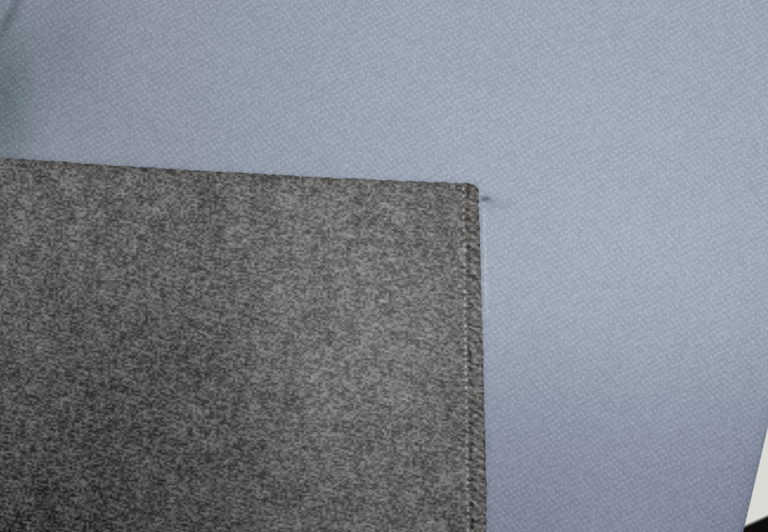
Give the GLSL for this texture, as a Shadertoy shader.

```glsl
float hash(vec2 p) {
    vec3 q = fract(p.xyx * vec3(0.1031, 0.1030, 0.0973));
    q += dot(q, q.yzx + 33.33);
    return fract((q.x + q.y) * q.z);
}

float noise(vec2 p) {
    vec2 i = floor(p), f = fract(p);
    f = f * f * (3.0 - 2.0 * f);
    return mix(mix(hash(i), hash(i + vec2(1, 0)), f.x),
               mix(hash(i + vec2(0, 1)), hash(i + vec2(1, 1)), f.x), f.y);
}

float fbm(vec2 p) {
    float sum = 0.0, gain = 0.5;
    for (int i = 0; i < 4; i++) {
        sum += gain * noise(p);
        p = mat2(1.6, 1.2, -1.2, 1.6) * p + 7.3;
        gain *= 0.5;
    }
    return sum / 0.9375;
}

// Soft elliptical spot, 1 at its centre
float glow(vec2 p, vec2 centre, vec2 radius) {
    vec2 d = (p - centre) / radius;
    return exp(-dot(d, d));
}

vec3 blueCloth(vec2 p) {
    vec3 col = mix(vec3(0.52, 0.55, 0.62), vec3(0.612, 0.652, 0.705), smoothstep(-0.05, 0.5, p.y));
    col += 0.025 * glow(p, vec2(1.14, 0.60), vec2(0.34, 0.32));
    col -= 0.03 * glow(p, vec2(0.95, 0.0), vec2(0.2, 0.25));
    col -= 0.03 * glow(p, vec2(1.42, 0.0), vec2(0.16, 0.3));
    col -= vec3(0.072, 0.08, 0.085) * smoothstep(0.85, 0.08, p.x);

    // Rumpled fold in the upper left
    col -= vec3(0.15, 0.13, 0.145) * glow(p, vec2(0.0, 0.82), vec2(0.065, 0.16));
    col -= 0.045 * glow(p, vec2(0.12, 0.92), vec2(0.07, 0.15));
    float crease = p.x - 0.03 + 0.5 * (0.99 - p.y);
    col -= 0.09 * exp(-pow(crease / 0.012, 2.0)) * smoothstep(0.90, 0.96, p.y);

    // Diagonal twill with broken, uneven threads
    float rib = sin(6.2832 * (85.0 * p.x + 72.0 * p.y + 0.5 * noise(p * 40.0)));
    float cross = sin(6.2832 * (48.0 * p.x - 92.0 * p.y + 0.5 * noise(p * 40.0 + 9.0)));
    col += 0.018 * rib * (0.7 + 0.6 * cross) + 0.012 * cross;
    col += 0.06 * (noise(p * 250.0) - 0.5) + 0.012 * (fbm(p * 9.0) - 0.5);
    return col;
}

vec3 greyWool(vec2 p) {
    float light = 0.36 + 0.095 * glow(p, vec2(0.70, 0.40), vec2(0.28, 0.36));
    light += 0.02 * glow(p, vec2(0.25, 0.56), vec2(0.35, 0.12));
    light -= 0.12 * glow(p, vec2(0.0, 0.0), vec2(0.55, 0.26));
    light -= 0.03 * glow(p, vec2(0.30, 0.32), vec2(0.20, 0.16));

    // Mottled fibres with a fine salt and pepper grain
    light += 0.07 * (fbm(p * vec2(20.0, 16.0)) - 0.5);
    light += 0.19 * (fbm(p * vec2(95.0, 115.0)) - 0.5);
    light += 0.21 * (noise(p * vec2(225.0, 280.0)) - 0.5);
    light += 0.016 * sin(6.2832 * (p.y * 98.0 + p.x * 30.0));
    return light * vec3(1.015, 1.0, 0.98);
}

// Overlocked border between the stitch line and the raw edge
vec3 seam(vec3 col, vec2 p, float inset) {
    float depth = max(inset, 0.0);
    float stitch = p.x - 0.880 + 0.014 * p.y;
    float band = smoothstep(0.002, 0.007, stitch);
    float loops = sin(6.2832 * (p.y * 58.0 + p.x * 38.0 + noise(p * 45.0)));
    col += band * (0.055 * loops + 0.005);
    col -= 0.08 * exp(-pow((stitch - 0.008) / 0.004, 2.0));
    float dash = smoothstep(-0.4, 0.5, sin(6.2832 * p.y * 78.0));
    col += 0.17 * dash * exp(-pow(stitch / 0.0026, 2.0));
    return col - 0.08 * exp(-depth / 0.004);
}

void mainImage(out vec4 fragColor, in vec2 fragCoord) {
    vec2 p = fragCoord / iResolution.y;
    float soft = max(0.002, 1.0 / iResolution.y);
    vec3 col = blueCloth(p);

    // White surface and dark gap beyond the lower right hem
    float hem = p.x - 1.397 - 0.235 * p.y;
    vec3 beyond = mix(vec3(0.06, 0.05, 0.045), vec3(0.85, 0.86, 0.83),
                      smoothstep(-0.004, 0.006, p.y - 0.008 - 0.45 * (p.x - 1.397)));
    col -= 0.08 * exp(-abs(hem) / 0.008) * smoothstep(0.30, 0.20, p.y);
    col = mix(col, beyond, smoothstep(-soft, soft, hem) * smoothstep(0.27, 0.22, p.y));
    col -= 0.25 * smoothstep(1.442, 1.449, p.x) * smoothstep(0.24, 0.30, p.y) * smoothstep(0.62, 0.52, p.y);

    // Folded wool panel with a faintly fuzzy outline
    float fuzz = 0.003 * (noise(p * 140.0) - 0.5);
    float top = 0.704 - 0.075 * p.x + 0.022 * p.x * p.x - p.y + fuzz;
    float inset = 0.915 - 0.016 * p.y - 0.014 * p.y * p.y - p.x + fuzz;
    float inside = min(top, inset);
    inside -= 0.005 * smoothstep(0.014, 0.0, max(top, inset));
    col -= 0.05 * exp(-max(-inside, 0.0) / 0.005);

    // Pale fibres along the raw edge
    col += 0.06 * exp(-pow((inset + 0.009) / 0.003, 2.0)) * smoothstep(0.64, 0.58, p.y) * smoothstep(0.35, 0.45, p.y);

    vec3 wool = seam(greyWool(p), p, inset);
    wool -= 0.08 * exp(-max(top, 0.0) / 0.006);
    col = mix(col, wool, smoothstep(-soft, soft, inside));

    // Loose thread tuft beside the corner
    col -= 0.24 * glow(p, vec2(0.913, 0.626), vec2(0.010, 0.006));
    col -= 0.04 * glow(p, vec2(0.935, 0.615), vec2(0.030, 0.012));

    fragColor = vec4(clamp(col, 0.0, 1.0), 1.0);
}
```
